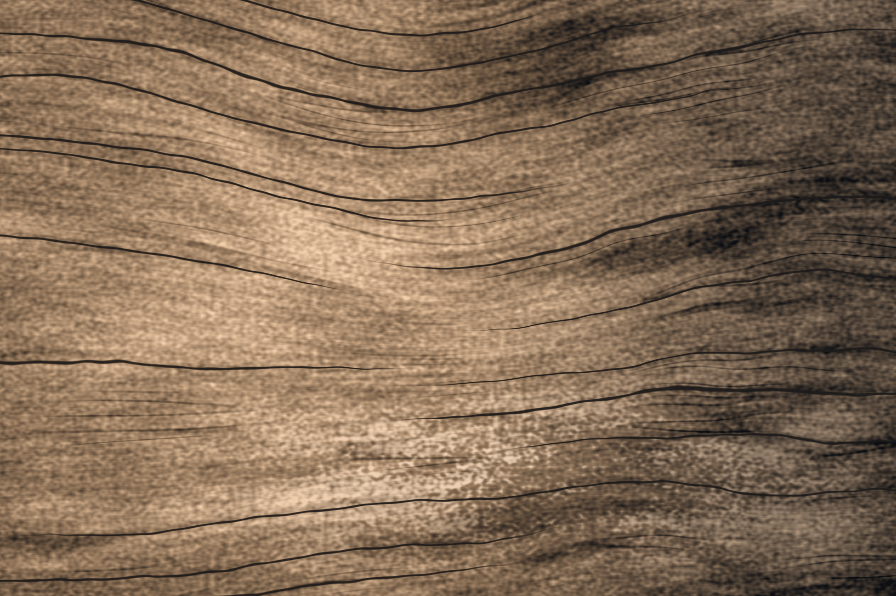
A Shadertoy shader for this texture:

```glsl
// Weathered brown timber with wavy grain, long dark cracks and a soft vignette.

vec2 hash2(vec2 cell) {
    vec3 q = fract(cell.xyx * vec3(0.1031, 0.1030, 0.0973));
    q += dot(q, q.yzx + 33.33);
    return fract((q.xx + q.yz) * q.zy);
}

float cornerSlope(vec2 cell, vec2 offset) {
    return dot(hash2(cell) * 2.0 - 1.0, offset);
}

float gradientNoise(vec2 p) {
    vec2 i = floor(p), f = p - i;
    vec2 u = f * f * f * (f * (f * 6.0 - 15.0) + 10.0);
    vec2 e = vec2(1.0, 0.0);
    return mix(mix(cornerSlope(i, f), cornerSlope(i + e, f - e), u.x),
               mix(cornerSlope(i + e.yx, f - e.yx), cornerSlope(i + 1.0, f - 1.0), u.x), u.y);
}

float fbm(vec2 p) {
    float sum = 0.0, weight = 1.0;
    for (int k = 0; k < 4; k++) {
        sum += weight * gradientNoise(p);
        p = p * 2.03 + 17.3;
        weight *= 0.55;
    }
    return sum;
}

// Height across the grain: sagging above, rising to the right below.
float grainHeight(vec2 p) {
    float sag = 0.055 * cos(4.4 * p.x);
    float rise = 0.1 * smoothstep(-0.2, 1.3, p.x) - 0.05;
    float bend = mix(rise, sag, smoothstep(0.22, 0.62, p.y));
    float swirl = 0.014 * smoothstep(0.5, 1.2, p.x) * gradientNoise(p * vec2(7.0, 9.0));
    return p.y - bend + 0.04 * gradientNoise(p * vec2(2.2, 3.0) + 5.0) + swirl;
}

// x: opening of the cracks, y: soft shade beside them.
vec2 cracks(float x, float height, float pixel) {
    vec2 result = vec2(0.0);
    for (int k = 0; k < 18; k++) {
        float id = float(k);
        vec2 r = hash2(vec2(id, 7.0)), s = hash2(vec2(id, 23.0));
        float level = -0.08 + 0.067 * (id + 0.6 * r.x);
        float wander = 0.016 * gradientNoise(vec2(x * 4.0, id * 9.7))
                     + 0.004 * gradientNoise(vec2(x * 22.0, id * 5.3));
        float reach = mix(0.35, 1.0, s.y);
        float taper = 1.0 - smoothstep(0.4 * reach, reach, abs(x - 1.5 * r.y));
        float ragged = 0.9 + 0.9 * gradientNoise(vec2(x * 30.0, id * 3.1));
        float width = mix(0.0012, 0.0048, s.x * s.x * s.x) * taper * ragged;
        float d = abs(height - level - wander);
        float open = 1.0 - smoothstep(width * 0.5, width + pixel, d);
        result.x = max(result.x, open * smoothstep(0.0, 0.35, taper));
        result.y = max(result.y, taper * exp(-d * 110.0));
    }
    return result;
}

// Wood colour from dark blue-black through brown to pale tan.
vec3 woodColor(float tone) {
    vec3 shadow = vec3(0.05, 0.06, 0.08);
    vec3 brown = vec3(0.50, 0.365, 0.235);
    vec3 pale = vec3(0.95, 0.81, 0.67);
    float t = clamp((tone - 0.05) / 0.9, 0.0, 1.0);
    return mix(mix(shadow, brown, t), mix(brown, pale, t), t);
}

void mainImage(out vec4 fragColor, in vec2 fragCoord) {
    float pixel = 1.0 / iResolution.y;
    vec2 p = fragCoord * pixel;
    float height = grainHeight(p);
    vec2 grain = vec2(p.x, height);

    // Broad light, strongest left of centre
    vec2 q = (p - vec2(0.48, 0.52)) * vec2(1.2, 1.3);
    float tone = 0.23 + 0.52 * exp(-dot(q, q));

    // Smudges, fibres and sandy speckle
    float smudge = fbm(grain * vec2(2.6, 10.0));
    float fibre = fbm(grain * vec2(7.0, 75.0) + 3.0);
    float speckle = gradientNoise(p * vec2(105.0, 150.0))
                  + 0.6 * gradientNoise(p * vec2(60.0, 85.0) + 9.0);
    tone += 0.22 * smudge + 0.17 * fibre + 0.25 * speckle;

    // Dark stains, mostly on the right
    float stain = smoothstep(0.05, 0.5, fbm(grain * vec2(1.8, 8.0) + 31.0));
    tone -= 0.2 * stain * smoothstep(0.3, 1.1, p.x);

    // Worn pale patches low on the board
    vec2 patchPos = (p - vec2(0.9, 0.2)) * vec2(2.4, 8.0);
    float worn = exp(-dot(patchPos, patchPos)) * smoothstep(-0.15, 0.3, smudge + 0.6 * speckle);
    tone += 0.22 * worn;

    // Hairline splits along the grain
    float split = abs(gradientNoise(grain * vec2(1.6, 36.0) + 12.0));
    float splitArea = smoothstep(0.0, 0.25, gradientNoise(grain * vec2(3.0, 11.0) + 40.0));
    tone -= 0.2 * splitArea * (1.0 - smoothstep(0.0, 0.07, split));

    // Long cracks
    vec2 crack = cracks(p.x, height, pixel);
    tone = mix(tone - 0.09 * crack.y, 0.11, 0.92 * crack.x);

    vec3 color = woodColor(tone);
    float grey = 0.25 * smoothstep(0.7, 1.5, p.x) + 0.25 * worn;
    color = mix(color, vec3(dot(color, vec3(0.35, 0.5, 0.15))), grey);
    fragColor = vec4(color, 1.0);
}
```
